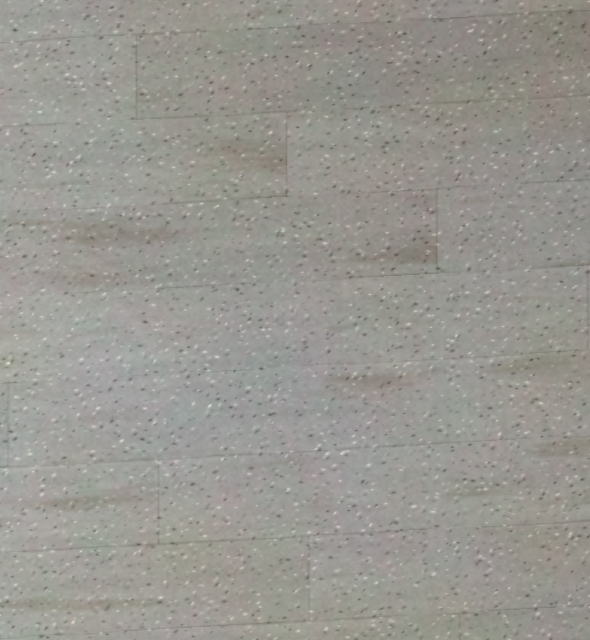
This texture is drawn by a Shadertoy shader. Its source:

```glsl
#define ROW_HEIGHT 0.133
#define PLANK_LENGTH 1.14
#define ROW_STAGGER 0.235
#define FIRST_SEAM 0.535
#define TILT 0.055
#define FLECK_CELL 0.0125
#define FLECK_SHARE 0.72
#define FLECK_GAIN 0.23
#define GRAIN_GAIN 0.055
#define TINT_GAIN 0.035
#define LIGHT_GREY vec3(0.650, 0.650, 0.622)
#define DARK_GREY vec3(0.555, 0.543, 0.520)

float hash(vec2 p) {
    return fract(sin(dot(p, vec2(127.1, 311.7))) * 43758.5453);
}

float noise(vec2 p) {
    vec2 i = floor(p), f = fract(p);
    f = f * f * (3.0 - 2.0 * f);
    return mix(mix(hash(i), hash(i + vec2(1, 0)), f.x),
               mix(hash(i + vec2(0, 1)), hash(i + vec2(1, 1)), f.x), f.y);
}

float fbm(vec2 p) {
    float sum = 0.0, gain = 0.5;
    for (int i = 0; i < 4; i++) {
        sum += gain * noise(p);
        p = p * 2.03 + 17.3;
        gain *= 0.5;
    }
    return sum / 0.9375;
}

// Soft oval spot, 1 at its centre
float spot(vec2 d, vec2 radius) {
    d /= radius;
    return exp(-dot(d, d));
}

// Slanted flecks: pale chips with a dark pit beside them
vec3 flecks(vec2 p) {
    vec2 cell = floor(p / FLECK_CELL);
    vec3 sum = vec3(0);
    for (int y = -1; y <= 1; y++)
    for (int x = -1; x <= 1; x++) {
        vec2 id = cell + vec2(x, y);
        if (hash(id + 3.7) > FLECK_SHARE) continue;
        vec2 center = (id + vec2(hash(id), hash(id + 51.3))) * FLECK_CELL;
        float angle = 0.35 + 1.1 * (hash(id + 9.1) - 0.5);
        float c = cos(angle), s = sin(angle);
        vec2 d = mat2(c, -s, s, c) * (p - center);
        vec2 radius = vec2(0.0034, 0.0019) * mix(0.65, 1.2, hash(id + 23.9));
        float strength = mix(0.25, 1.0, pow(hash(id + 77.7), 1.6));
        float balance = hash(id + 31.4);
        vec3 tint = vec3(1.0, 0.98, 0.90)
                  + 0.2 * (vec3(hash(id + 5.5), hash(id + 6.6), hash(id + 8.8)) - 0.5);
        vec2 shift = vec2(0.0012, 0.0033);
        sum += strength * tint * spot(d - shift, radius) * smoothstep(0.1, 0.7, balance);
        sum -= strength * spot(d + shift, radius) * smoothstep(0.95, 0.3, balance);
    }
    return sum;
}

void mainImage(out vec4 fragColor, in vec2 fragCoord) {
    vec2 uv = fragCoord / iResolution.y;
    float pixel = 1.0 / iResolution.y;

    // Staggered planks, rows counted downwards
    float down = (FIRST_SEAM + TILT * uv.x - uv.y) / ROW_HEIGHT;
    float row = floor(down);
    float along = (uv.x - 0.918 - ROW_STAGGER * row) / PLANK_LENGTH;
    vec2 plank = vec2(floor(along), row);
    float seamDist = abs(down - floor(down + 0.5)) * ROW_HEIGHT;
    float jointDist = abs(along - floor(along + 0.5)) * PLANK_LENGTH;

    // Light falling off to the right and upwards
    float shade = 0.12 + 0.72 * uv.x + 0.30 * smoothstep(0.45, 1.0, uv.y);
    shade += 0.35 * (fbm(uv * 3.0 + 4.0) - 0.5) + 0.28 * (hash(plank + 2.3) - 0.5);
    vec3 color = mix(LIGHT_GREY, DARK_GREY, shade);

    // Long wood grain, slightly wavy
    vec2 grainPos = vec2(uv.x, uv.y - TILT * uv.x) + plank.yx * 3.17;
    grainPos.y += 0.02 * noise(grainPos * 5.0);
    float grain = fbm(grainPos * vec2(5.0, 48.0)) - 0.5;
    float streak = smoothstep(0.60, 0.85, fbm(grainPos * vec2(4.0, 32.0) + 40.0));
    color += GRAIN_GAIN * grain;
    color -= streak * vec3(0.055, 0.065, 0.080);

    // Faint pink, green, blue and yellow clouds
    float pinkGreen = fbm(uv * 14.0 + 8.0) - 0.5 + 0.5 * (noise(uv * 55.0) - 0.5);
    float blueYellow = fbm(uv * 7.0 + 60.0) - 0.5 + 0.5 * (uv.y - 0.35) * (0.8 - uv.y);
    color += TINT_GAIN * pinkGreen * vec3(1.0, -0.7, 0.3);
    color += TINT_GAIN * blueYellow * vec3(-0.3, 0.1, 1.3);
    color += vec3(-0.004, 0.0, 0.022) * spot(uv - vec2(0.25, 0.36), vec2(0.4, 0.14));

    // Broken seams with a pale lower lip, faint end joints
    float wear = smoothstep(0.25, 0.75, noise(vec2(uv.x * 14.0, row * 5.0)));
    float seam = smoothstep(0.0024 + pixel, 0.0, seamDist) * wear;
    float joint = smoothstep(0.0020 + pixel, 0.0, jointDist);
    float lip = smoothstep(0.09, 0.02, fract(down)) * wear;
    color += 0.018 * lip - 0.065 * seam - 0.045 * joint;

    // Flecks and fine mottling
    float density = mix(0.65, 1.15, fbm(uv * vec2(6.0, 14.0) + 21.0));
    color += FLECK_GAIN * density * flecks(uv);
    color += 0.035 * (noise(uv * 210.0) - 0.5) + 0.025 * (noise(uv * 95.0 + 9.0) - 0.5);

    fragColor = vec4(clamp(color, 0.0, 1.0), 1.0);
}
```
